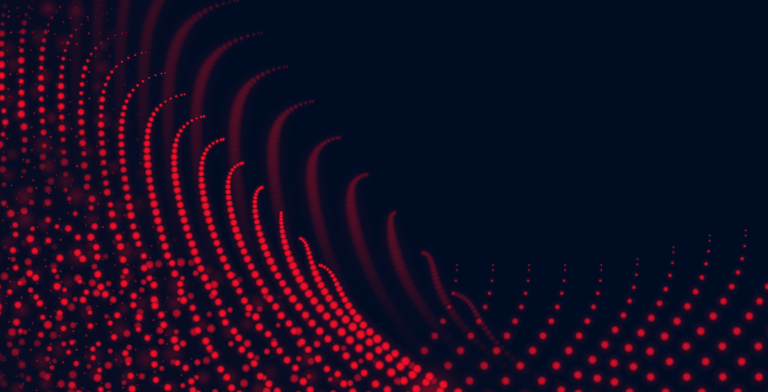
Give the GLSL for this background, as a WebGL 1 fragment shader.

```glsl
precision highp float;
uniform vec2 u_resolution;

#define NAVY vec3(0.0, 0.047, 0.135)
#define RED vec3(0.95, 0.055, 0.155)
#define HOOK_POWER 0.78
#define FRONT_SIZE 0.7
#define BACK_SIZE 1.25
#define FAN_SIZE 0.72
#define BACK_LIGHT 0.36
#define HAZE_LIGHT 0.25
#define HALO_LIGHT 0.24

// Canvas width is 100 units; y runs down from the top edge.
float pixelSize;

float hash(vec2 p) {
  vec3 q = fract(p.xyx * vec3(0.1031, 0.1030, 0.0973));
  q += dot(q, q.yzx + 33.33);
  return fract((q.x + q.y) * q.z);
}

float disc(vec2 offset, float radius, float softness) {
  float edge = 0.6 * pixelSize;
  return 1.0 - smoothstep(radius * (1.0 - softness) - edge, radius + edge, length(offset));
}

// Beads on a hooked curve. curve: hook, hook length, bend; spacing: pitch, easing;
// radius: at the tip, when grown, number of beads to grow over.
float strand(vec2 p, vec2 tip, vec3 curve, vec2 spacing, vec3 radius, float softness, float jitter) {
  float drop = max(p.y - tip.y, 0.0);
  float nearest = floor((drop + sqrt(drop * drop + 4.0 * spacing.x * spacing.y * drop)) / (2.0 * spacing.x));
  float light = 0.0;
  for (int i = -3; i <= 4; i++) {
    float bead = max(nearest + float(i), 0.0);
    float y = spacing.x * bead * bead / (bead + spacing.y);
    float x = curve.z * y * y - curve.x * (1.0 - exp(-pow(y / curve.y, HOOK_POWER)));
    vec2 id = vec2(bead + 3.0, tip.x * 7.0 + 90.0);
    float seed = hash(id);
    vec2 shake = jitter * smoothstep(13.0, 30.0, y) * (vec2(seed, hash(id + 31.7)) - 0.5);
    vec2 offset = p - tip - vec2(x, y) - shake;
    float size = mix(radius.x, radius.y, smoothstep(0.0, radius.z, bead));
    size *= 1.0 - jitter * 0.25 * fract(seed * 17.0);
    light = max(light, disc(offset, size, softness));
    light = max(light, HALO_LIGHT * disc(offset, 2.2 * size, 1.0));
  }
  return light;
}

// Randomly placed dots, one per cell.
float scatter(vec2 p, float cellSize, float radius, float softness) {
  vec2 cell = floor(p / cellSize);
  float light = 0.0;
  for (int j = -1; j <= 1; j++) {
    for (int i = -1; i <= 1; i++) {
      vec2 id = cell + vec2(float(i), float(j));
      vec2 shift = vec2(hash(id + 11.3), hash(id + 47.7));
      float seed = hash(id + 83.1);
      vec2 centre = (id + 0.15 + 0.7 * shift) * cellSize;
      float dotLight = disc(p - centre, radius * mix(0.45, 1.0, seed), softness);
      light = max(light, dotLight * step(0.2, seed) * mix(0.6, 1.0, shift.x));
    }
  }
  return light;
}

float blob(vec2 p, vec2 centre, vec2 size) {
  vec2 q = (p - centre) / size;
  return exp(-dot(q, q));
}

void main() {
  pixelSize = 100.0 / u_resolution.x;
  vec2 p = vec2(gl_FragCoord.x, u_resolution.y - gl_FragCoord.y) * pixelSize;

  // Soft strands behind
  float back = 0.0;
  for (int i = -5; i <= 7; i++) {
    float k = float(i);
    vec2 tip = vec2(34.1 + (3.19 + 0.052 * k) * k, 4.3 + (4.3 + 0.078 * k) * k);
    float hook = min(9.8, 9.4 - 1.76 * k);
    vec3 curve = vec3(hook, 0.2 + 0.27 * abs(hook), 0.0031 * exp(0.44 * k));
    float size = BACK_SIZE * (1.0 - 0.5 * smoothstep(4.5, 7.0, k));
    vec3 radius = vec3(mix(0.2, 0.45, smoothstep(1.0, 5.0, k)), size, 15.0);
    float fade = exp(-pow(max(p.y - tip.y, 0.0) / (22.0 - 1.9 * k), 2.0));
    fade *= mix(0.5, 1.0, smoothstep(-4.0, 2.0, k));
    back = max(back, fade * strand(p, tip, curve, vec2(1.0, 20.0), radius, 0.75, 0.0));
  }

  // Sharp strands in front
  float front = 0.0;
  for (int i = -8; i <= 8; i++) {
    float k = float(i);
    vec2 tip = vec2(21.5 + 2.52 * k, 9.5 + (2.73 + 0.05 * k) * k);
    float hook = min(6.5, 6.77 - 1.12 * k);
    vec3 curve = vec3(hook, 0.5 + 0.25 * abs(hook), 0.0061 * exp(0.28 * k));
    float order = smoothstep(-3.0, 2.0, k);
    float size = FRONT_SIZE * (1.0 + 0.2 * smoothstep(4.0, 7.0, k));
    vec3 radius = vec3(mix(0.17, 0.3, smoothstep(0.0, 4.0, k)), size, 16.0);
    vec2 spacing = vec2(mix(2.1, 1.35, order), 20.0);
    front = max(front, strand(p, tip, curve, spacing, radius, 0.6, mix(1.6, 0.6, order)));
  }
  front *= smoothstep(-3.0, 10.0, p.y) * (1.0 - 0.65 * blob(p, vec2(4.0, 23.0), vec2(9.0, 5.0)));

  // Fan of dots on the right
  float fan = 0.0;
  for (int i = 0; i <= 12; i++) {
    float x = 59.5 + 4.7 * float(i);
    vec2 tip = vec2(x, 34.5 - 4.5 * smoothstep(78.0, 97.0, x));
    vec3 curve = vec3(0.0, 1.0, -0.034);
    fan = max(fan, strand(p, tip, curve, vec2(2.05, 2.0), vec3(0.13, FAN_SIZE, 8.0), 0.6, 0.0));
  }
  fan *= mix(0.55, 0.85, smoothstep(50.0, 75.0, p.x));

  // Loose dots and haze on the lower left
  float border = 26.0 + 1.6 * (p.y - 31.0) - p.x;
  float lower = smoothstep(29.0, 36.0, p.y) * smoothstep(0.0, 5.0, border);
  float corner = 1.0 - 0.75 * blob(p, vec2(0.0, 50.0), vec2(7.0, 6.0));
  float loose = 0.9 * lower * corner * scatter(p, 2.2, 0.75, 0.6);
  float leftSide = 1.0 - smoothstep(8.0, 20.0, p.x - 0.25 * p.y);
  float dust = 0.6 * leftSide * scatter(p + 5.0, 1.7, 0.22, 0.5);
  float haze = max(leftSide, lower) * (0.03 + HAZE_LIGHT * scatter(p + 20.0, 3.4, 2.0, 1.0));
  float knot = 0.4 * blob(p, vec2(56.0, 51.0), vec2(3.0, 2.5));

  // Overlay on navy
  float light = max(max(front * corner, fan), max(loose, dust));
  light = max(light, max(max(BACK_LIGHT * back, haze), knot));
  gl_FragColor = vec4(mix(NAVY, RED, light), 1.0);
}
```
